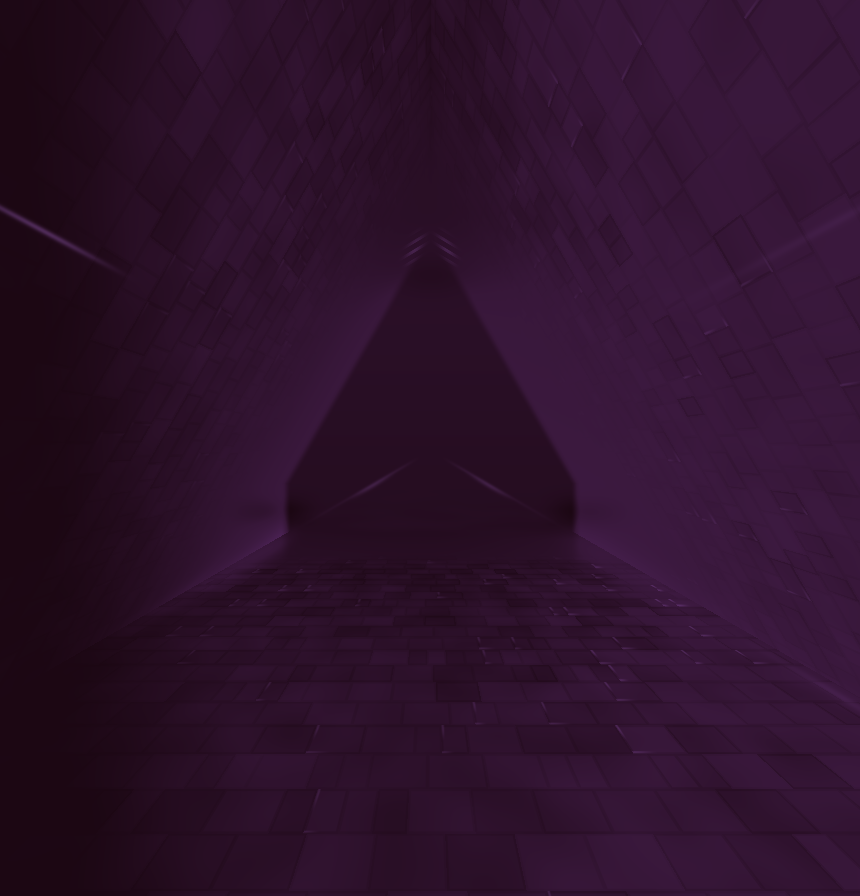
Give the GLSL for this background, as a Shadertoy shader.

```glsl
// Dim violet triangular tunnel of uneven tiles, receding to a dark opening.

const vec3 SHADOW = vec3(0.108, 0.028, 0.075);
const vec3 VIOLET = vec3(0.232, 0.098, 0.245);
const vec3 GLINT = vec3(0.20, 0.14, 0.27);
const vec2 VANISH = vec2(0.501, 0.498);
const float OPENING = 0.122;

float hash(vec2 p) {
    vec3 a = fract(vec3(p.xyx) * 0.1031);
    a += dot(a, a.yzx + 33.33);
    return fract((a.x + a.y) * a.z);
}

vec2 gradientAt(vec2 cell) {
    float angle = 6.2832 * hash(cell);
    return vec2(cos(angle), sin(angle));
}

float gradientNoise(vec2 p) {
    vec2 i = floor(p), f = p - i;
    vec2 u = f * f * f * (f * (f * 6.0 - 15.0) + 10.0);
    vec2 e = vec2(0.0, 1.0);
    float low = mix(dot(gradientAt(i), f), dot(gradientAt(i + e.yx), f - e.yx), u.x);
    float high = mix(dot(gradientAt(i + e), f - e), dot(gradientAt(i + 1.0), f - 1.0), u.x);
    return mix(low, high, u.y);
}

// Position along a wall and distance out from the vanishing point
vec2 wallCoord(vec2 q, vec2 normal) {
    float d = dot(q, normal);
    return vec2(dot(q, vec2(-normal.y, normal.x)) / max(d, 0.001), d);
}

// Soft line from a to b, brightest at the fraction "peak" of its length
float streak(vec2 q, vec2 a, vec2 b, float width, float peak) {
    vec2 ab = b - a;
    float h = clamp(dot(q - a, ab) / dot(ab, ab), 0.0, 1.0);
    float along = h < peak ? h / peak : (1.0 - h) / (1.0 - peak);
    float r = length(q - a - ab * h) / width;
    return exp(-r * r) * smoothstep(0.0, 1.0, along);
}

// x: tile shade, y: joint darkness, z: bright chipped edge
vec3 tiles(vec2 wall, vec2 size, float splits, float seed, float pixel) {
    vec2 g = vec2(wall.x, 1.0 / wall.y) / size + vec2(0.0, 0.344);
    g.x += hash(vec2(floor(g.y), seed));
    vec2 cell = floor(g), f = g - cell;
    vec2 toScreen = size * vec2(wall.y, wall.y * wall.y);
    // Some tiles are split in two
    float parts = 1.0 + step(1.0 - splits, hash(cell + seed + 9.0));
    float part = floor(f.x * parts);
    f.x = f.x * parts - part;
    toScreen.x /= parts;
    cell.x += 0.5 * part;
    vec2 edge = min(f, 1.0 - f) * toScreen;
    float gap = 0.0035 * wall.y + 0.0006;
    float joint = 1.0 - smoothstep(gap - pixel * 0.5, gap + pixel, min(edge.x, edge.y));
    float pick = hash(cell + seed * 7.3 + 40.0);
    float side = 1.0 - smoothstep(0.0, 0.0015 + pixel, abs(f.x * toScreen.x - 0.002));
    float rim = 1.0 - smoothstep(0.0, 0.001 + pixel, abs(f.y * toScreen.y - 0.002));
    float chip = step(0.91, pick) * max(side * smoothstep(0.4, 0.9, f.y), rim * (1.0 - smoothstep(0.0, 0.5, f.x)));
    return vec3(hash(cell + seed) - 0.5, joint * (0.4 + 0.6 * pick), chip);
}

void mainImage(out vec4 fragColor, in vec2 fragCoord) {
    float pixel = 1.0 / iResolution.y;
    vec2 q = (fragCoord - VANISH * iResolution.xy) * pixel;
    vec2 m = vec2(abs(q.x), q.y);
    float rightSide = smoothstep(-0.03, 0.03, q.x);

    // Choose the floor or one of the two leaning walls
    vec2 ground = wallCoord(q, vec2(0.0, -1.0));
    vec2 lean = wallCoord(q, vec2(q.x < 0.0 ? -0.866 : 0.866, 0.5));
    bool isFloor = ground.y > lean.y;
    vec2 wall = isFloor ? ground : lean;
    float d = max(wall.y, 0.02);
    wall.y = d;
    float seed = isFloor ? 3.0 : (q.x < 0.0 ? 11.0 : 23.0);
    float mouth = isFloor ? 0.096 : OPENING;

    // Broad light, from the black left edge to the violet right
    float light = 0.60 * smoothstep(-0.45, -0.19, q.x + 0.07 * q.y);
    light += 0.32 * smoothstep(-0.01, 0.28, q.x);
    float shade = light;
    if (isFloor) {
        shade -= 0.08 * exp(-q.x * q.x / 0.045) + 0.07 * smoothstep(0.0, 0.2, q.x);
        shade -= 0.24 * exp(-(d - mouth) / 0.06);
    } else {
        float leftHaze = 0.25 * exp(-(d - mouth) / 0.02) + 0.25 * exp(-(d - mouth) / 0.07);
        float rightHaze = 0.40 * exp(-(d - mouth) / 0.13);
        shade += mix(leftHaze, rightHaze, rightSide) * (1.0 - smoothstep(0.14, 0.27, q.y));
        shade -= 0.18 * exp(-q.x * q.x / 0.009) * smoothstep(0.10, 0.25, q.y);
        shade -= 0.12 * exp(-m.x / 0.004) * smoothstep(0.28, 0.38, q.y);
    }

    // Tiles and larger worn patches, stretched toward the vanishing point
    vec2 size = isFloor ? vec2(0.18, 0.305) : vec2(0.17, 0.24);
    vec3 tile = tiles(wall, size, isFloor ? 0.12 : 0.3, seed, pixel);
    float near = isFloor ? smoothstep(0.115, 0.135, d) : smoothstep(0.14, 0.28, d);
    float lit = near * (0.15 + light);
    float worn = gradientNoise(vec2(wall.x * 5.0, 2.5 / d) + seed);
    shade += lit * ((isFloor ? 0.32 : 0.27) * tile.x + 0.22 * worn - 0.20 * tile.y);
    float glint = tile.z * near * light * (isFloor ? 0.6 : 0.35);

    // Opening at the far end, cut short at its lower corners
    float inside = 0.30 + 0.15 * smoothstep(-0.10, 0.18, q.y);
    inside += 0.08 * gradientNoise(q * vec2(14.0, 90.0)) * smoothstep(0.04, 0.09, -q.y);
    float corner = smoothstep(0.156, 0.168, m.x);
    shade = mix(inside, shade, max(corner, smoothstep(mouth - 0.006, mouth + 0.005, d)));

    // Light spilling along the two floor corners
    float wedge = corner * streak(m, vec2(0.10, -0.064), vec2(0.32, -0.190), 0.017, 0.35);
    float rightSeam = streak(q, vec2(0.13, -0.083), vec2(0.75, -0.45), 0.020, 0.1);
    float leftSeam = streak(q, vec2(-0.14, -0.087), vec2(-0.40, -0.234), 0.009, 0.16);
    shade += 0.22 * wedge + 0.30 * rightSeam + 0.42 * leftSeam;

    // Dark recesses at the three corners of the opening
    shade -= 0.42 * streak(m, vec2(0.115, -0.068), vec2(0.235, -0.072), 0.015, 0.5);
    shade -= 0.18 * exp(-dot(q - vec2(0.0, 0.195), (q - vec2(0.0, 0.195)) * vec2(500.0, 2200.0)));

    // Fine beams on the walls, inside the opening and at the apex
    glint += 0.95 * streak(q, vec2(-0.60, 0.334), vec2(-0.322, 0.185), 0.0032, 0.6);
    glint += 0.15 * streak(q, vec2(0.22, 0.130), vec2(0.56, 0.312), 0.005, 0.7);
    glint += 0.22 * streak(m, vec2(0.010, -0.007), vec2(0.165, -0.097), 0.0018, 0.2);
    glint += 0.36 * streak(m, vec2(0.035, -0.023), vec2(0.095, -0.058), 0.0025, 0.5);
    glint += 0.18 * streak(q, vec2(0.30, -0.182), vec2(0.54, -0.325), 0.004, 0.7);
    float hatch = smoothstep(0.1, 0.7, sin(600.0 * (q.y + 0.6 * m.x)));
    glint += 0.5 * hatch * streak(m, vec2(0.006, 0.250), vec2(0.030, 0.200), 0.007, 0.5);

    // Hold back the highlights so the walls stay an even violet
    shade = max(shade, 0.0);
    shade -= 0.55 * max(shade - 0.86, 0.0);
    fragColor = vec4(mix(SHADOW, VIOLET, shade) + GLINT * glint, 1.0);
}
```
